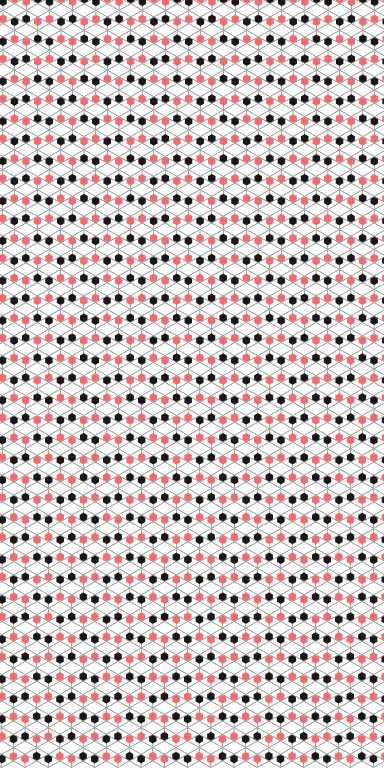
This pattern is drawn by a WebGL 2 fragment shader. Its source:

```glsl
#version 300 es
precision highp float;

#define COLUMNS 33.07
#define ROW_HEIGHT 1.716
#define ORIGIN vec2(1.257, 1.75)
#define SHEAR 0.0016
#define DOT_RADIUS 0.373
#define ZIGZAG 0.125
#define LINE_WIDTH 0.05
#define PAPER vec3(0.988)
#define INK vec3(0.105, 0.085, 0.09)
#define CORAL vec3(0.945, 0.425, 0.44)
#define LINE_GREY vec3(0.40, 0.39, 0.39)

uniform vec2 u_resolution;
out vec4 fragColor;

// Signed distance to a hexagon with a point at the top
float hexagon(vec2 p, float radius) {
    p = abs(p);
    return max(p.x, dot(p, vec2(0.5, 0.8660254))) - radius * 0.8660254;
}

// Share of a pixel covered by a line at distance d from its centre
float lineCoverage(float d, float pixel) {
    float halfWidth = 0.5 * LINE_WIDTH;
    float low = max(d - 0.5 * pixel, -halfWidth);
    float high = min(d + 0.5 * pixel, halfWidth);
    return clamp((high - low) / pixel, 0.0, 1.0);
}

// Distance from x to the nearest even number
float toEven(float x) {
    return abs(mod(x + 1.0, 2.0) - 1.0);
}

// Distance to two families of slanted lines that form flat rhombi
float rhombusLattice(vec2 p) {
    float slope = ROW_HEIGHT / 3.0;
    float level = p.y / slope + 0.5;
    float d = min(toEven(level - p.x), toEven(level + p.x));
    return d * slope / sqrt(1.0 + slope * slope);
}

void main() {
    // Grid space: one unit per column, y pointing down
    vec2 uv = vec2(gl_FragCoord.x, u_resolution.y - gl_FragCoord.y) / u_resolution.x;
    float pixel = COLUMNS / u_resolution.x;
    vec2 p = uv * COLUMNS - ORIGIN;
    p.x += SHEAR * p.y;

    // Nearest dot, with zigzag direction alternating by column and row
    vec2 cell = floor(p / vec2(1.0, ROW_HEIGHT) + 0.5);
    vec2 local = p - cell * vec2(1.0, ROW_HEIGHT);
    float side = 1.0 - 2.0 * mod(cell.x + cell.y, 2.0);

    // Slanted lines, and stems joining facing dots
    float lines = lineCoverage(rhombusLattice(p), pixel);
    float stem = lineCoverage(abs(local.x), pixel) * step(0.0, local.y * side);
    vec3 color = mix(PAPER, LINE_GREY, max(lines, stem));

    // Dots in pairs of one colour, shifted by a pair on each row
    float d = hexagon(local - vec2(0.0, side * ZIGZAG), DOT_RADIUS);
    bool isInk = mod(cell.x + 2.0 * cell.y, 4.0) < 1.5;
    vec3 dotColor = isInk ? INK : CORAL;
    color = mix(color, dotColor, clamp(0.5 - d / pixel, 0.0, 1.0));

    fragColor = vec4(color, 1.0);
}
```
